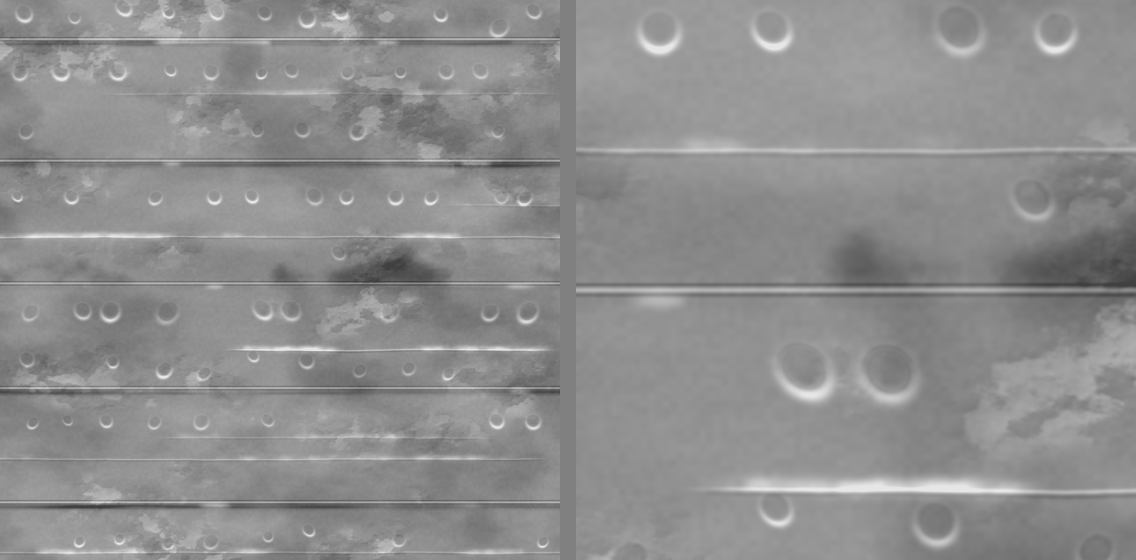
Left: the whole. Right: its middle third, enlarged.
Reproduce this texture procedurally as a WebGL 2 fragment shader.

```glsl
#version 300 es
precision highp float;

uniform vec2 u_resolution;
out vec4 outColor;

// Plank seams: height, darkness of the groove
const vec2 SEAMS[5] = vec2[5](vec2(0.926, 0.6), vec2(0.709, 0.75),
    vec2(0.490, 0.1), vec2(0.303, 0.65), vec2(0.099, 1.0));

// Weld lines: height, left end, right end, strength
const vec4 WELDS[7] = vec4[7](vec4(0.833, 0.2, 0.98, 0.35), vec4(0.634, 0.82, 1.2, 0.35),
    vec4(0.577, -0.2, 1.2, 0.7), vec4(0.375, 0.42, 0.97, 1.0), vec4(0.219, 0.3, 0.86, 0.4),
    vec4(0.180, -0.2, 0.96, 0.65), vec4(0.013, -0.2, 1.2, 0.6));

// Rivet rows: height, share of filled slots, radius, vertical scatter
const vec4 ROWS[10] = vec4[10](vec4(0.966, 0.60, 0.013, 0.020), vec4(0.871, 0.60, 0.013, 0.004),
    vec4(0.767, 0.40, 0.014, 0.004), vec4(0.648, 0.95, 0.012, 0.002),
    vec4(0.545, 0.08, 0.016, 0.004), vec4(0.444, 0.80, 0.018, 0.003),
    vec4(0.350, 0.65, 0.013, 0.018), vec4(0.247, 0.80, 0.011, 0.003),
    vec4(0.140, 0.08, 0.012, 0.004), vec4(0.040, 0.65, 0.012, 0.014));
const float SLOTS = 12.0;

const float STEEL = 0.584;

float hash(vec2 p) {
    vec3 q = fract(p.xyx * 0.1031);
    q += dot(q, q.yzx + 33.33);
    return fract((q.x + q.y) * q.z);
}

// Value noise that wraps at the canvas edges
float noise(vec2 uv, vec2 cells, float seed) {
    vec2 p = uv * cells, i = floor(p), f = fract(p);
    f = f * f * (3.0 - 2.0 * f);
    vec2 a = mod(i, cells) + seed, b = mod(i + 1.0, cells) + seed;
    return mix(mix(hash(a), hash(vec2(b.x, a.y)), f.x),
               mix(hash(vec2(a.x, b.y)), hash(b), f.x), f.y);
}

float fbm(vec2 uv, vec2 cells, float seed) {
    float sum = 0.0, gain = 0.52;
    for (int i = 0; i < 5; i++) {
        sum += gain * noise(uv, cells, seed);
        cells *= 2.0;
        gain *= 0.5;
        seed += 17.0;
    }
    return sum;
}

float wrapped(float d) { return fract(d + 0.5) - 0.5; }

float ridge(float d, float width) { return exp(-d * d / (width * width)); }

float band(float v, float lo, float hi, float soft) {
    return smoothstep(lo - soft, lo + soft, v) * (1.0 - smoothstep(hi - soft, hi + soft, v));
}

// Fine light and dark lines above a soft, uneven groove
float seamShade(vec2 uv, vec2 seam, float seed) {
    float d = wrapped(uv.y - seam.x);
    float wear = noise(uv, vec2(7.0, 1.0), seed);
    float streak = noise(uv, vec2(12.0, 256.0), seed);
    float lines = 0.15 * ridge(d - 0.004, 0.0014) - 0.12 * ridge(d - 0.0072, 0.0012)
                - 0.11 * ridge(d - 0.001, 0.0014);
    float groove = ridge(d + 0.004, 0.0045) * (0.1 + 0.22 * wear) * (0.6 + 0.7 * streak);
    float stain = step(d, 0.0) * exp(d * 45.0) * 0.07 * wear;
    float chip = ridge(d + 0.002, 0.005) * 0.25 * smoothstep(0.74, 0.95, noise(uv, vec2(13.0, 1.0), seed + 5.0));
    return lines - seam.y * (groove + stain) + chip;
}

// Thin wavering bead with patches of bright scale
float weldShade(vec2 uv, vec4 weld, float seed) {
    float wobble = 0.005 * (fbm(uv, vec2(8.0, 1.0), seed) - 0.5);
    float d = wrapped(uv.y - weld.x) - wobble;
    float patches = smoothstep(0.45, 0.72, fbm(uv, vec2(9.0, 14.0), seed + 9.0));
    float scale = ridge(d - 0.002, 0.0055) * patches * (0.2 + 0.25 * noise(uv, vec2(64.0, 90.0), seed));
    float bead = 0.17 * ridge(d, 0.0014) - 0.08 * ridge(d + 0.003, 0.0015);
    return weld.w * band(uv.x, weld.y, weld.z, 0.03) * (bead + scale);
}

// Faint broken rim with a soft bright crescent below
float rivetShade(vec2 p, float radius, float glow) {
    float r = length(p);
    float lower = 0.5 - 0.5 * p.y / max(r, 0.0001);
    float crescent = ridge(r - radius, radius * 0.29) * (0.1 + 0.9 * lower * lower);
    float rim = ridge(r - radius * 0.78, 0.0015) * (0.4 + 0.6 * lower);
    float upper = ridge(r - radius * 0.95, 0.0015) * (1.0 - lower);
    float bowl = 1.0 - smoothstep(radius * 0.5, radius, r);
    return glow * crescent - 0.06 * rim - 0.05 * upper - 0.022 * bowl;
}

float rivetRow(vec2 uv, vec4 row, float seed) {
    float shade = 0.0, slot = floor(uv.x * SLOTS);
    for (float k = -1.0; k <= 1.0; k++) {
        vec2 id = vec2(mod(slot + k, SLOTS), seed);
        float filled = step(hash(id + 31.0), row.y);
        vec2 jitter = vec2(hash(id + 47.0), hash(id + 59.0)) - 0.5;
        vec2 center = vec2((slot + k + 0.5 + 0.55 * jitter.x) / SLOTS, row.x + 2.0 * row.w * jitter.y);
        vec2 p = vec2(uv.x - center.x, wrapped(uv.y - center.y));
        p.x += 0.5 * jitter.y * p.y;
        float radius = row.z * mix(0.65, 1.12, hash(id + 71.0));
        shade += filled * rivetShade(p, radius, mix(0.18, 0.42, hash(id + 83.0)));
    }
    return shade;
}

// Small flakes of paint with lit edges
float flakeShade(vec2 uv) {
    vec2 cells = vec2(26.0, 34.0);
    float zone = smoothstep(0.45, 0.75, fbm(uv, vec2(6.0, 9.0), 121.0));
    float height = fbm(uv, cells, 137.0);
    float lit = height - fbm(uv + vec2(0.0015, -0.0025), cells, 137.0);
    float pale = smoothstep(0.55, 0.66, height), dark = 1.0 - smoothstep(0.34, 0.42, height);
    return zone * (0.12 * pale - 0.06 * dark) + (0.04 + 0.35 * zone) * lit;
}

void main() {
    vec2 uv = gl_FragCoord.xy / u_resolution;

    // Cloudy steel, a sooty strip and a darker panel
    float tone = STEEL + 0.13 * (fbm(uv, vec2(6.0, 16.0), 11.0) - 0.5);
    float soot = smoothstep(0.48, 0.78, fbm(uv, vec2(7.0, 10.0), 29.0));
    float sootyStrip = band(uv.y, 0.495, 0.56, 0.012);
    tone -= soot * (0.09 + 0.13 * sootyStrip) + 0.035 * sootyStrip;
    tone -= 0.045 * band(uv.x, 0.52, 0.99, 0.02) * band(uv.y, 0.31, 0.487, 0.004);
    tone += flakeShade(uv) + 0.025 * (noise(uv, vec2(230.0), 7.0) - 0.5);

    for (int i = 0; i < 7; i++) tone += weldShade(uv, WELDS[i], 200.0 + 13.0 * float(i));
    for (int i = 0; i < 10; i++) tone += rivetRow(uv, ROWS[i], 300.0 + 19.0 * float(i));
    for (int i = 0; i < 5; i++) tone += seamShade(uv, SEAMS[i], 500.0 + 23.0 * float(i));

    outColor = vec4(vec3(clamp(tone, 0.25, 0.9)), 1.0);
}
```
